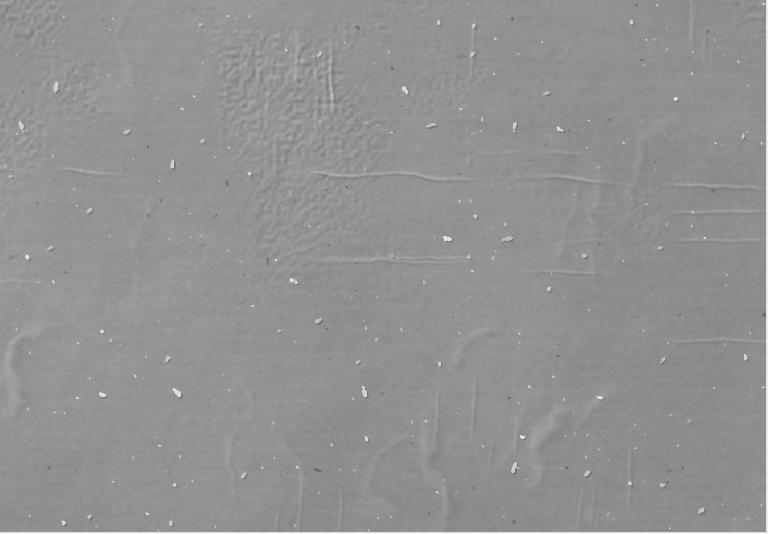
This texture is drawn by a Shadertoy shader. Its source:

```glsl
// Grey electron-micrograph surface: a matte, faintly streaked plate with soft
// relief, wobbly ridges, broken scratches, dark pits and bright dust specks.
// Layers of value noise, looped strokes and jittered cells are summed to one tone.

float hash(vec2 p) {
    vec3 q = fract(p.xyx * vec3(0.1031, 0.1030, 0.0973));
    q += dot(q, q.yzx + 33.33);
    return fract((q.x + q.y) * q.z);
}

vec2 hash2(vec2 p) {
    return vec2(hash(p + 3.7), hash(p + 51.3));
}

float noise(vec2 p) {
    vec2 i = floor(p), f = fract(p);
    f = f * f * (3.0 - 2.0 * f);
    return mix(mix(hash(i), hash(i + vec2(1, 0)), f.x),
               mix(hash(i + vec2(0, 1)), hash(i + vec2(1, 1)), f.x), f.y);
}

float fbm(vec2 p) {
    float sum = 0.0, amp = 0.5;
    for (int i = 0; i < 5; i++) {
        sum += amp * noise(p);
        p = mat2(1.6, 1.2, -1.2, 1.6) * p + 7.3;
        amp *= 0.5;
    }
    return sum;
}

vec2 rotate(vec2 p, float a) {
    return vec2(cos(a) * p.x + sin(a) * p.y, cos(a) * p.y - sin(a) * p.x);
}

// Raised stroke: lit crest with a shadow on its lower side, fading at the ends
float stroke(vec2 p, vec2 centre, float angle, float halfLen, float width, float wobble) {
    vec2 q = rotate(p - centre, angle);
    q.y += wobble * (noise(p * 11.0 + centre * 40.0) - 0.5)
         + wobble * 0.25 * (noise(p * 45.0) - 0.5);
    float ends = 1.0 - smoothstep(0.4, 1.0, abs(q.x) / halfLen);
    float crest = exp(-q.y * q.y / (width * width));
    float side = q.y / width + 1.7;
    return ends * (crest - 0.55 * exp(-side * side));
}

// Sparse irregular grains, one per jittered cell; x is cover, y is brightness
vec2 grains(vec2 p, float cells, float density, float radius, float stretch) {
    vec2 id = floor(p * cells);
    vec2 rnd = hash2(id + cells);
    vec2 q = p - (id + 0.25 + 0.5 * rnd) / cells;
    q = rotate(q, 3.0 * rnd.x) * vec2(1.0, 1.0 + stretch * rnd.y);
    float size = radius * (0.45 + 0.75 * rnd.y * rnd.y);
    float edge = 0.8 / iResolution.y;
    float d = length(q) + size * 0.9 * (noise(p * 240.0) - 0.5);
    float present = step(hash(id + 9.1 * cells), density);
    return vec2(present * (1.0 - smoothstep(size - edge, size + edge, d)), rnd.x);
}

void mainImage(out vec4 fragColor, in vec2 fragCoord) {
    vec2 p = fragCoord / iResolution.y;
    float aspect = iResolution.x / iResolution.y;

    // Cloudy base, slightly darker to the lower right
    float tone = 0.579 + 0.06 * (fbm(p * 3.2) - 0.48);
    tone -= 0.018 * smoothstep(0.5, 1.4, p.x + 0.5 - 0.6 * p.y);

    // Soft lit relief, and fine rough patches towards the top
    vec2 warp = p + 0.08 * vec2(fbm(p * 4.0), fbm(p * 4.0 + 19.0));
    vec2 light = vec2(-0.006, 0.006);
    tone += 0.11 * (fbm(warp * 9.0) - fbm(warp * 9.0 + light * 9.0));
    float rough = smoothstep(0.5, 0.68, fbm(p * 3.5 + 31.0)) * smoothstep(0.2, 0.9, p.y);
    tone += 0.13 * rough * (noise(p * 130.0) - noise((p + light * 0.6) * 130.0));

    // Fine grain and faint horizontal scan streaks
    tone += 0.026 * (noise(p * 310.0) - 0.5) + 0.018 * (noise(p * 120.0 + 5.0) - 0.5);
    tone += 0.016 * (noise(p * vec2(9.0, 170.0)) - 0.5);

    // Broad ridges leaning up to the right, a few of them bright
    for (int i = 0; i < 15; i++) {
        vec2 seed = vec2(float(i), 4.0), rnd = hash2(seed);
        vec2 centre = hash2(seed + 80.0) * vec2(aspect, 1.0);
        float gain = 0.022 + 0.07 * pow(rnd.y, 4.0);
        tone += gain * (0.4 + noise(p * 28.0))
              * stroke(p, centre, 0.75 + 1.1 * rnd.x, 0.06 + 0.14 * rnd.x, 0.006 + 0.005 * rnd.y, 0.07);
    }

    // Long broken horizontal scratches
    float broken = smoothstep(0.3, 0.75, noise(p * vec2(13.0, 5.0) + 2.0));
    for (int i = 0; i < 9; i++) {
        vec2 seed = vec2(float(i), 17.0), rnd = hash2(seed);
        vec2 centre = vec2(aspect * rnd.x, 0.3 + 0.65 * hash(seed + 6.0));
        tone += 0.055 * broken * stroke(p, centre, -0.04 + 0.06 * rnd.y, 0.12 + 0.25 * rnd.y, 0.0028, 0.012);
    }
    tone += 0.09 * broken * stroke(p, vec2(0.72, 0.67), -0.02, 1.1, 0.003, 0.018);

    // Short upright scratches gathered in loose clusters
    for (int i = 0; i < 26; i++) {
        vec2 seed = vec2(float(i), 29.0), rnd = hash2(seed);
        vec2 cluster = hash2(vec2(float(i / 4), 63.0)) * vec2(aspect, 1.0);
        vec2 centre = cluster + (rnd - 0.5) * vec2(0.2, 0.12);
        tone += (0.02 + 0.03 * rnd.y) * stroke(p, centre, 1.4 + 0.25 * rnd.x, 0.03 + 0.06 * rnd.y, 0.003, 0.012);
    }

    // Dark pits, then dust with small shadows
    vec2 pit = grains(p + 4.0, 13.0, 0.07, 0.009, 1.8);
    tone -= pit.x * (0.05 + 0.1 * pit.y);
    tone -= 0.12 * grains(p + 2.0, 38.0, 0.03, 0.0035, 1.0).x;
    tone -= 0.09 * grains(p + vec2(-0.003, 0.003), 14.0, 0.15, 0.0085, 1.6).x;
    vec2 dust = grains(p, 14.0, 0.15, 0.0085, 1.6);
    tone = mix(tone, 0.74 + 0.2 * dust.y, 0.9 * dust.x);
    vec2 fine = grains(p + 1.0, 46.0, 0.085, 0.0032, 0.8);
    tone = mix(tone, 0.66 + 0.24 * fine.y, 0.85 * fine.x);

    // Thin pale margin along the right and bottom edges
    float margin = min(p.y, aspect - p.x);
    tone = mix(0.95, tone, smoothstep(0.002, 0.005, margin));

    fragColor = vec4(vec3(tone) + vec3(-0.001, 0.0, 0.001), 1.0);
}
```
